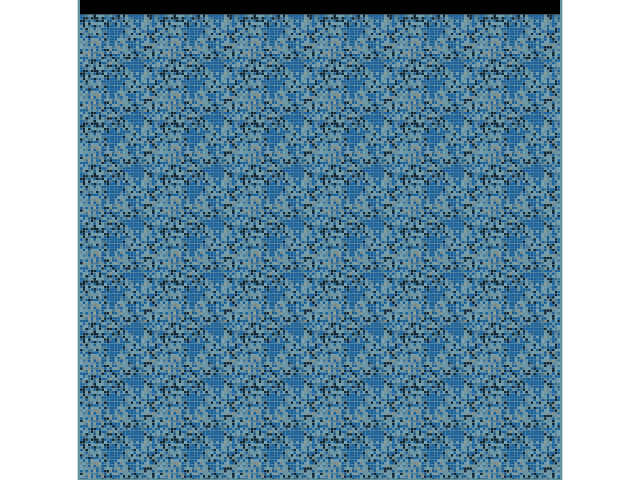
Reproduce this pattern procedurally as a WebGL 1 fragment shader.

```glsl
precision highp float;
// Speckled blue mosaic sheet: 6 columns of a repeating dot tile, under a black top bar.

uniform vec2 u_resolution;

const vec2 TILE_CELLS = vec2(30.0, 20.0);

float hash(vec2 p) {
  vec3 q = fract(vec3(p.xyx) * vec3(0.1031, 0.1030, 0.0973));
  q += dot(q, q.yzx + 33.33);
  return fract((q.x + q.y) * q.z);
}

// Soft round patch that wraps across the tile edges
float patchMask(vec2 cell, vec2 center, float radius) {
  vec2 d = abs(cell + 0.5 - center * TILE_CELLS);
  d = min(d, TILE_CELLS - d);
  return 1.0 - smoothstep(radius - 0.8, radius + 0.8, length(d));
}

float roundedBox(vec2 p, float halfSize, float corner) {
  vec2 d = abs(p) - halfSize + corner;
  return length(max(d, 0.0)) + min(max(d.x, d.y), 0.0) - corner;
}

vec3 mosaic(vec2 grid, float pixel) {
  vec2 cell = mod(floor(grid), TILE_CELLS);
  float tone = hash(cell + 7.0);
  float variation = hash(cell + 61.0);

  // Uneven density: pale areas, two blue clumps and a dark clump edge
  tone += 0.2 * patchMask(cell, vec2(0.16, 0.67), 4.0);
  tone += 0.2 * patchMask(cell, vec2(0.48, 0.66), 3.0);
  float clump = max(patchMask(cell, vec2(0.41, 0.32), 2.8),
                    patchMask(cell, vec2(0.72, 0.98), 2.8));
  tone = mix(tone, 0.3, 0.8 * clump);
  tone = mix(tone, 0.05, patchMask(cell, vec2(0.34, 0.20), 1.0));

  vec3 ground = vec3(0.43, 0.59, 0.65);
  vec3 dot_ = ground;
  if (tone < 0.15) dot_ = vec3(0.05, 0.12, 0.17);
  else if (tone < 0.48) dot_ = vec3(0.09, 0.36, 0.59);
  else if (tone < 0.61) dot_ = vec3(0.27, 0.46, 0.58);
  else if (tone > 0.985) dot_ = vec3(0.55, 0.58, 0.54);
  dot_ *= 0.9 + 0.2 * variation;

  // One softly rounded dot in each cell
  vec2 jitter = 0.08 * (vec2(variation, hash(cell + 113.0)) - 0.5);
  float d = roundedBox(fract(grid) - 0.5 - jitter, 0.42 + 0.06 * variation, 0.25);
  return mix(ground, dot_, 1.0 - smoothstep(-0.6 * pixel, 0.6 * pixel, d));
}

void main() {
  // Height is 1, x is measured from the centre line
  vec2 p = (gl_FragCoord.xy - vec2(0.5 * u_resolution.x, 0.0)) / u_resolution.y;
  float pixel = 1.0 / u_resolution.y;
  float barBottom = 0.970;

  // Tiles are 1/6 wide and 0.1097 high, counted down from the bar
  vec2 grid = vec2(p.x + 0.5, barBottom - p.y) * TILE_CELLS / vec2(1.0 / 6.0, 0.1097);
  vec3 color = mosaic(grid, 180.0 * pixel);

  // Black bar, then thin border, then white margins
  color = mix(color, vec3(0.0), smoothstep(-0.5, 0.5, (p.y - barBottom) / pixel));
  float border = max(abs(p.x) - 0.5, 0.003 - p.y);
  color = mix(color, vec3(0.40, 0.58, 0.62), smoothstep(-0.5, 0.5, border / pixel));
  color = mix(color, vec3(1.0), smoothstep(-0.5, 0.5, (abs(p.x) - 0.505) / pixel));

  gl_FragColor = vec4(color, 1.0);
}
```
